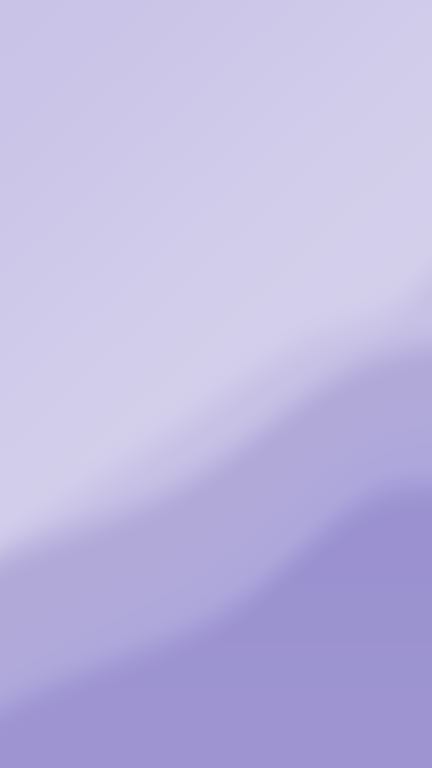
Reproduce this background procedurally as a Shadertoy shader.

```glsl
#define SKY_SHADE vec3(0.785, 0.762, 0.908)
#define SKY_PALE vec3(0.828, 0.810, 0.920)
#define VEIL vec3(0.780, 0.755, 0.898)
#define BAND_TOP vec3(0.696, 0.668, 0.850)
#define BAND_LOW vec3(0.672, 0.648, 0.862)
#define DEEP vec3(0.606, 0.570, 0.815)
#define DEEP_BASE vec3(0.618, 0.582, 0.820)
#define EDGE_BLUR 0.033
#define VEIL_BLUR 0.040

const float TAU = 6.2831853;

// Height of a rising wave running from the left side to the right side
float waveHeight(float x, float left, float right, float bend, float skew) {
    return mix(left, right, x) + bend * sin(TAU * pow(x, skew));
}

// Soft coverage of everything below a wave
float below(float y, float height, float blur) {
    return 1.0 - smoothstep(height - blur, height + blur, y);
}

void mainImage(out vec4 fragColor, in vec2 fragCoord) {
    vec2 uv = fragCoord / iResolution.xy;

    float veilEdge = waveHeight(uv.x, 0.290, 0.645, 0.015, 3.0);
    float bandEdge = waveHeight(uv.x, 0.271, 0.553, -0.020, 1.4);
    float deepEdge = waveHeight(uv.x, 0.075, 0.366, -0.026, 1.8);

    // Sky, paler towards the waves and the right side
    float paleness = smoothstep(-0.1, 0.95, 0.6 * uv.x + 1.15 * (1.0 - uv.y));
    vec3 color = mix(SKY_SHADE, SKY_PALE, paleness);

    // Thin veil over the main band
    color = mix(color, VEIL, below(uv.y, veilEdge, VEIL_BLUR));

    // Main band, bluer towards its lower edge
    float depth = smoothstep(bandEdge, deepEdge, uv.y);
    depth = clamp((bandEdge - uv.y) / (bandEdge - deepEdge), 0.0, 1.0);
    vec3 band = mix(BAND_TOP, BAND_LOW, depth * depth * (0.5 + 0.5 * uv.x));
    color = mix(color, band, below(uv.y, bandEdge, EDGE_BLUR));

    // Deep foreground
    vec3 deep = mix(DEEP_BASE, DEEP, smoothstep(0.0, 0.28, uv.y));
    color = mix(color, deep, below(uv.y, deepEdge, EDGE_BLUR));

    fragColor = vec4(color, 1.0);
}
```
